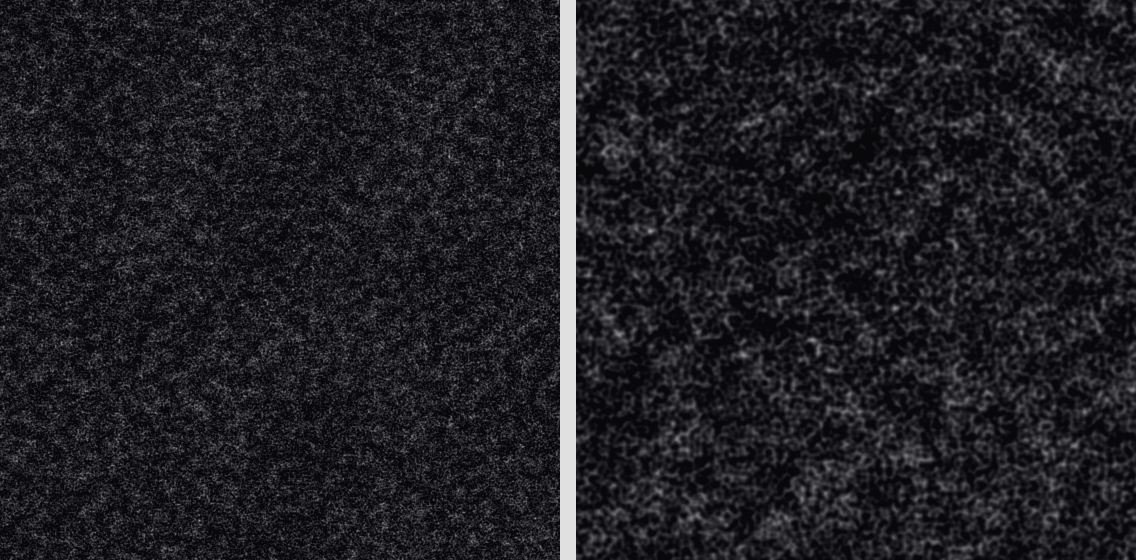
Left: the whole. Right: its middle third, enlarged.
Give the GLSL for this texture, as a WebGL 1 fragment shader.

```glsl
precision highp float;
// Dark charcoal felt-like surface: pixel-fine grey speckle gathered into soft, slightly
// wide clumps. Layers of rotated gradient noise are summed to a bell-shaped height,
// and a quadratic tone curve turns it into many near-blacks and few light specks.

uniform vec2 u_resolution;

#define GRAIN_FREQ 290.0    // finest speckle, cells per canvas
#define GRAIN_AMOUNT 0.56
#define FLECK_FREQ 212.0    // slightly coarser speckle
#define FLECK_AMOUNT 0.46
#define CLUMP_FREQ 34.0     // largest clumps; two finer octaves follow
#define CLUMP_AMOUNT 0.36
#define CLUMP_STRETCH 1.3   // how much wider than high the clumps are
#define DRIFT_AMOUNT 0.12   // broad uneven shading
#define TONE vec3(0.100, 0.078, 0.0125)  // constant, linear, quadratic
#define BLACK_FLOOR 0.030
#define TINT vec3(0.0, 0.0, 0.015)
#define SCRATCH_AMOUNT 0.07

const float NOISE_DEVIATION = 0.216;  // of gradientNoise, to normalise layers

vec2 randomDirection(vec2 cell) {
  vec3 h = fract(cell.xyx * vec3(0.1031, 0.1030, 0.0973));
  h += dot(h, h.yzx + 33.33);
  float angle = 6.28319 * fract((h.x + h.y) * h.z);
  return vec2(cos(angle), sin(angle));
}

float gradientNoise(vec2 p) {
  vec2 cell = floor(p);
  vec2 f = p - cell;
  vec2 fade = f * f * f * (f * (f * 6.0 - 15.0) + 10.0);
  vec2 right = vec2(1.0, 0.0);
  vec2 up = vec2(0.0, 1.0);
  float a = dot(randomDirection(cell), f);
  float b = dot(randomDirection(cell + right), f - right);
  float c = dot(randomDirection(cell + up), f - up);
  float d = dot(randomDirection(cell + 1.0), f - 1.0);
  return mix(mix(a, b, fade.x), mix(c, d, fade.x), fade.y);
}

// One noise layer of unit deviation, turned so that no lattice shows.
float layer(vec2 p, float frequency, float seed) {
  float angle = 0.5 + 1.1 * seed;
  float c = cos(angle);
  float s = sin(angle);
  vec2 turned = mat2(c, s, -s, c) * p * frequency;
  return gradientNoise(turned + 417.3 + 53.7 * seed) / NOISE_DEVIATION;
}

float clumps(vec2 p) {
  vec2 q = p * vec2(1.0, CLUMP_STRETCH);
  float frequency = CLUMP_FREQ;
  float sum = 0.0;
  for (int i = 0; i < 3; i++) {
    sum += layer(q, frequency, float(i) + 3.0);
    frequency *= 2.03;
  }
  return sum * CLUMP_AMOUNT;
}

// Faint hairline scratch, a thin segment.
float scratch(vec2 p) {
  vec2 start = vec2(0.66, 0.078);
  vec2 along = vec2(0.14, 0.026);
  vec2 offset = p - start;
  float t = clamp(dot(offset, along) / dot(along, along), 0.0, 1.0);
  return 1.0 - smoothstep(0.0004, 0.0020, length(offset - along * t));
}

void main() {
  vec2 p = gl_FragCoord.xy / min(u_resolution.x, u_resolution.y);

  // Bell-shaped height from speckle, clumps and broad drift
  float height = GRAIN_AMOUNT * layer(p, GRAIN_FREQ, 1.0)
               + FLECK_AMOUNT * layer(p, FLECK_FREQ, 2.0)
               + DRIFT_AMOUNT * layer(p, 5.0, 7.0)
               + clumps(p);

  // Tone curve with lifted blacks
  float grey = TONE.x + height * (TONE.y + height * TONE.z);
  grey = max(grey, BLACK_FLOOR);
  grey += SCRATCH_AMOUNT * scratch(p) * smoothstep(-1.5, 1.0, height);

  gl_FragColor = vec4(grey + TINT, 1.0);
}
```
